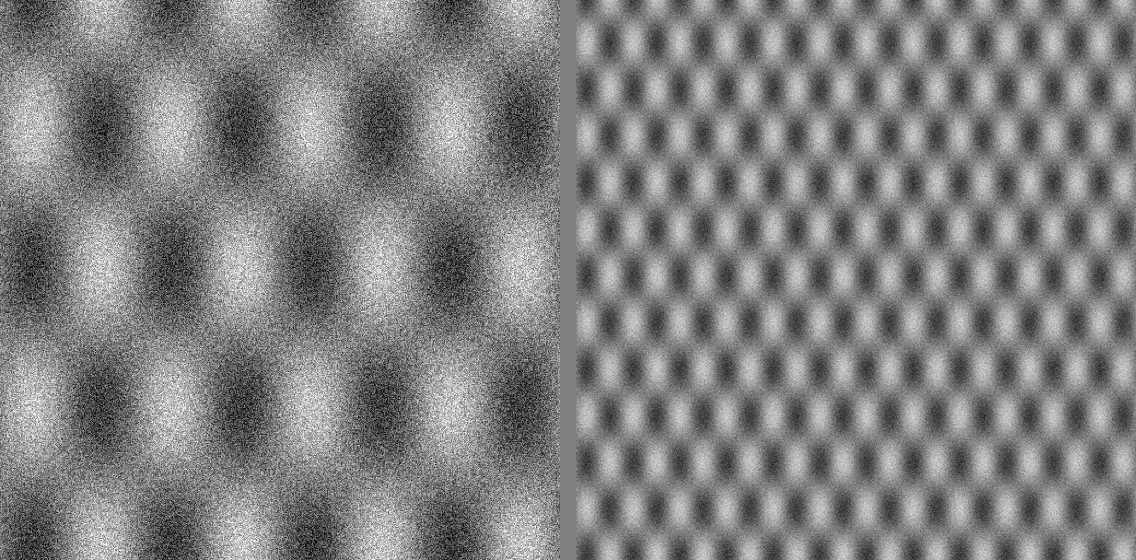
Left, the tile; right, the same tile 3 across and 3 down.
A Shadertoy shader for this pattern:

```glsl
// Soft grey checker of tall blobs: the product of two cosine waves,
// overlaid with strong fine grain hashed on a wrapping cell grid.
// Whole wave counts and wrapped cells make every edge tile seamlessly.

#define WAVES vec2(4.0, 2.0)            // full periods across and up
#define DARK_CENTER vec2(0.057, 0.523)  // centre of one dark blob
#define MID_GREY 0.502
#define CONTRAST 0.262
#define GRAIN_CELLS 512.0               // grain cells per side
#define GRAIN_SIGMA 0.128               // standard deviation of the grain
#define GRAIN_EDGE 0.25                 // soft half-width between grains, in cells
#define SPECK_CELL vec2(96.0, 159.0)    // the one stray white grain

const float TAU = 6.2831853;

// Integer mixing hash
uint mixBits(uint n) {
    n = (n ^ (n >> 16)) * 0x7feb352dU;
    n = (n ^ (n >> 15)) * 0x846ca68bU;
    return n ^ (n >> 16);
}

// Bell-shaped random value per cell, unit deviation, wrapping at the edges
float cellGrain(vec2 cell) {
    uvec2 c = uvec2(mod(cell, GRAIN_CELLS));
    uint state = c.x + c.y * uint(GRAIN_CELLS) + 1U;
    float sum = 0.0;
    for (int i = 0; i < 3; i++) {
        state = mixBits(state + 0x9e3779b9U);
        sum += float(state >> 8) / 16777216.0;
    }
    return 2.0 * sum - 3.0;
}

// Flat grains with a soft step between neighbouring cells
float grain(vec2 p) {
    vec2 cell = floor(p);
    vec2 f = smoothstep(0.5 - GRAIN_EDGE, 0.5 + GRAIN_EDGE, p - cell);
    float low = mix(cellGrain(cell), cellGrain(cell + vec2(1, 0)), f.x);
    float high = mix(cellGrain(cell + vec2(0, 1)), cellGrain(cell + vec2(1, 1)), f.x);
    return mix(low, high, f.y);
}

void mainImage(out vec4 fragColor, in vec2 fragCoord) {
    vec2 uv = fragCoord / iResolution.xy;

    // Alternating light and dark blobs
    vec2 wave = cos(TAU * WAVES * (uv - DARK_CENTER));
    float grey = MID_GREY - CONTRAST * wave.x * wave.y;

    // Fine grain
    vec2 p = uv * GRAIN_CELLS - 0.5;
    grey += GRAIN_SIGMA * grain(p);

    // Stray white speck, one cell wide with a soft edge
    vec2 tent = max(1.0 - abs(p - SPECK_CELL), 0.0);
    grey = mix(grey, 1.0, tent.x * tent.y);

    fragColor = vec4(vec3(clamp(grey, 0.0, 1.0)), 1.0);
}
```
